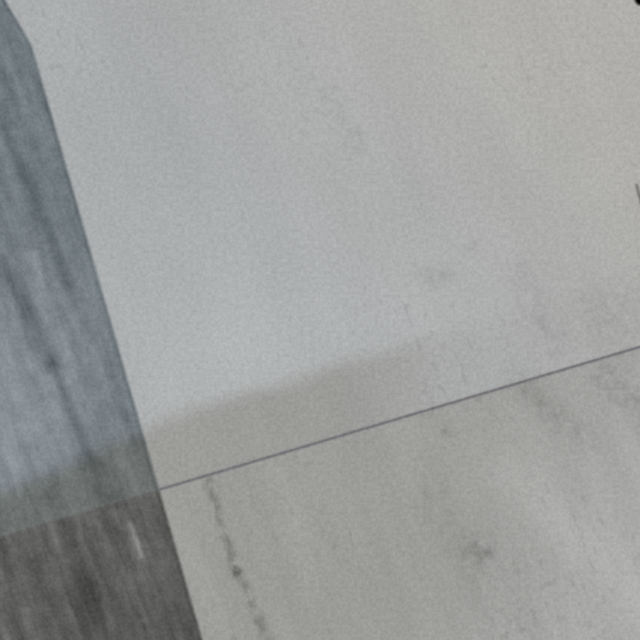
Give the GLSL for this texture, as a three.js fragment shader.

```glsl
varying vec2 vUv;

vec2 gradientAt(vec2 cell) {
  vec2 h = fract(cell * vec2(0.1031, 0.1137));
  h += dot(h, h.yx + 33.33);
  float angle = 6.2832 * fract((h.x + h.y) * h.x * 7.31);
  return vec2(cos(angle), sin(angle));
}

float gradientNoise(vec2 p) {
  vec2 i = floor(p), f = fract(p);
  vec2 u = f * f * f * (f * (f * 6.0 - 15.0) + 10.0);
  vec2 e = vec2(1.0, 0.0);
  float low = mix(dot(gradientAt(i), f), dot(gradientAt(i + e), f - e), u.x);
  float high = mix(dot(gradientAt(i + e.yx), f - e.yx),
                   dot(gradientAt(i + e.xx), f - e.xx), u.x);
  return mix(low, high, u.y);
}

float fbm(vec2 p) {
  float sum = 0.0, weight = 0.6;
  for (int i = 0; i < 4; i++) {
    sum += weight * gradientNoise(p);
    p = mat2(1.6, 1.2, -1.2, 1.6) * p + 17.3;
    weight *= 0.5;
  }
  return sum;
}

// Soft stroke along a segment
float stroke(vec2 p, vec2 a, vec2 b, float width) {
  vec2 ab = b - a;
  float t = clamp(dot(p - a, ab) / dot(ab, ab), 0.0, 1.0);
  float d = length(p - a - ab * t) / width;
  return exp(-d * d);
}

float blob(vec2 p, vec2 center, vec2 radius) {
  vec2 q = (p - center) / radius;
  return exp(-dot(q, q));
}

// Pale concrete, cool in the middle and warm at the upper right
vec3 paleTile(vec2 p, vec2 grain, float below, float shade) {
  vec3 color = mix(vec3(0.668, 0.678, 0.682), vec3(0.69, 0.685, 0.67),
                   smoothstep(0.6, 1.3, p.x * 0.7 + p.y * 0.6));
  color += 0.025 * blob(p, vec2(0.36, 0.46), vec2(0.22, 0.13));
  color -= 0.015 * blob(p, vec2(0.24, 0.92), vec2(0.14, 0.2));
  vec3 shadowColor = mix(vec3(0.61, 0.612, 0.6), vec3(0.66, 0.662, 0.652),
                         smoothstep(0.5, 1.0, p.x - 0.3 * p.y));
  color = mix(color, shadowColor, shade);

  float cloud = fbm(p * 5.0 + 3.0);
  float drag = fbm(grain * vec2(16.0, 3.5));
  color += 0.022 * cloud + drag * mix(0.018, 0.045, below);

  // Stains, pits and veins
  vec2 w = p + 0.016 * vec2(fbm(p * 21.0), fbm(p * 21.0 + 40.0));
  float rough = clamp(0.6 + 1.5 * fbm(p * 55.0), 0.0, 1.3);
  float stain = 0.07 * blob(w, vec2(0.68, 0.57), vec2(0.026, 0.014));
  stain += 0.04 * blob(w, vec2(0.74, 0.615), vec2(0.012, 0.01));
  stain += 0.04 * stroke(w, vec2(0.81, 0.58), vec2(0.87, 0.46), 0.018);
  stain += 0.04 * blob(w, vec2(0.97, 0.5), vec2(0.09, 0.06));
  stain += 0.03 * stroke(w, vec2(0.51, 0.86), vec2(0.56, 0.77), 0.012);
  stain += 0.12 * stroke(w, vec2(0.326, 0.25), vec2(0.371, 0.11), 0.008);
  stain += 0.10 * stroke(w, vec2(0.371, 0.11), vec2(0.42, 0.0), 0.008);
  stain += 0.07 * blob(w, vec2(0.37, 0.11), vec2(0.014, 0.02));
  stain += 0.12 * blob(w, vec2(0.75, 0.14), vec2(0.02, 0.02));
  stain += 0.08 * blob(w, vec2(0.70, 0.325), vec2(0.01, 0.008));
  stain += 0.05 * stroke(w, vec2(0.81, 0.4), vec2(0.92, 0.31), 0.022);
  stain += 0.06 * stroke(w, vec2(0.95, 0.41), vec2(1.02, 0.32), 0.025);
  stain += 0.03 * stroke(w, vec2(0.67, 0.22), vec2(0.8, 0.02), 0.03);
  color -= stain * rough;
  color += 0.03 * below * stroke(w, vec2(0.8, 0.26), vec2(1.0, 0.06), 0.035);
  float pits = smoothstep(0.15, 0.5, gradientNoise(grain * vec2(75.0, 50.0)));
  color -= 0.035 * pits * smoothstep(0.0, 0.4, cloud + 0.15 * below);
  color -= 0.2 * stroke(p, vec2(0.995, 0.71), vec2(1.003, 0.68), 0.003);
  return color;
}

// Slate strip with streaks running along its edge
vec3 slateTile(vec2 p, vec2 grain, float below, float shade) {
  vec3 color = mix(vec3(0.445, 0.48, 0.5), vec3(0.535, 0.565, 0.59),
                   blob(p, vec2(0.03, 0.36), vec2(0.12, 0.18)));
  color = mix(color, vec3(0.415, 0.432, 0.427), shade);
  color = mix(color, vec3(0.37, 0.37, 0.362), below);
  color += fbm(grain * vec2(45.0, 7.0)) * mix(0.1, 0.14, below);
  color += 0.06 * fbm(p * 38.0);
  vec2 w = p + 0.012 * vec2(fbm(p * 19.0), fbm(p * 19.0 + 9.0));
  color -= 0.06 * stroke(w, vec2(0.0, 0.83), vec2(0.11, 0.55), 0.013);
  color -= 0.08 * stroke(w, vec2(0.0, 0.59), vec2(0.08, 0.43), 0.013);
  color -= 0.07 * stroke(w, vec2(0.08, 0.43), vec2(0.17, 0.22), 0.012);
  color += 0.06 * stroke(w, vec2(0.05, 0.6), vec2(0.105, 0.45), 0.008);
  color += 0.11 * stroke(w, vec2(0.205, 0.18), vec2(0.22, 0.13), 0.005);
  color -= 0.08 * blob(w, vec2(0.14, 0.06), vec2(0.035, 0.06));
  return color;
}

void main() {
  vec2 p = vUv;
  vec2 grain = vec2(p.x + 0.36 * p.y, p.y - 0.3 * p.x);

  // Joints and the soft cast shadow
  float edge = p.x - (0.316 - 0.287 * p.y - 0.3 * max(p.y - 0.93, 0.0));
  float joint = p.y - (0.161 + 0.297 * p.x);
  float below = smoothstep(0.003, -0.003, joint);
  float shadowTop = 0.071 + 0.039 * smoothstep(0.0, 0.32, p.x);
  float shade = smoothstep(0.022, -0.022, joint - shadowTop + 0.012 * fbm(p * 14.0));
  shade *= 1.0 - 0.8 * smoothstep(0.5, 0.8, p.x) * (1.0 - below);
  float pale = smoothstep(-0.004, 0.004, edge);

  vec3 color = mix(slateTile(p, grain, below, shade),
                   paleTile(p, grain, below, shade), pale);

  float groove = exp(-pow(joint / 0.0027, 2.0));
  color = mix(color, vec3(0.42, 0.41, 0.43), groove * mix(0.15, 0.8, pale));
  color -= 0.04 * exp(-pow((edge + 0.003) / 0.004, 2.0));

  // Fine surface grain
  color += 0.035 * gradientNoise(p * 215.0) + 0.028 * gradientNoise(p * 118.0 + 5.0);
  color *= smoothstep(0.006, 0.014, length(p - vec2(1.002, 1.002)));
  gl_FragColor = vec4(color, 1.0);
}
```
